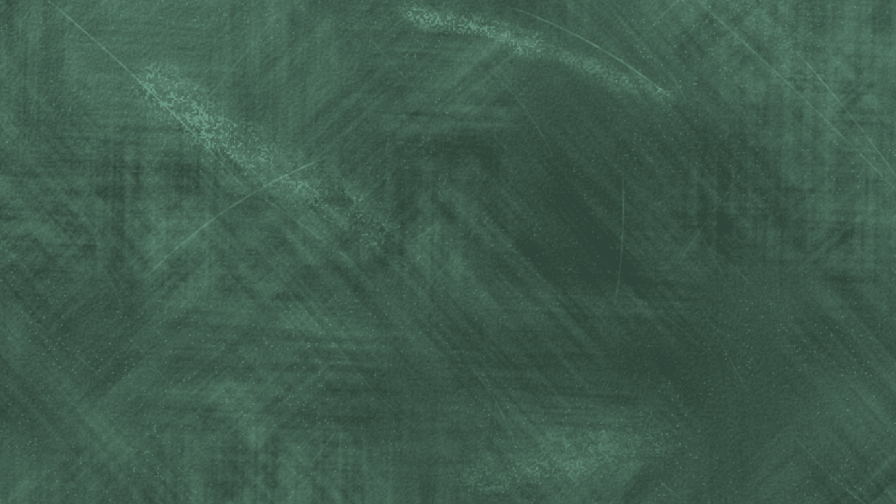
A Shadertoy shader for this texture:

```glsl
float hash(vec2 p) {
    vec3 q = fract(p.xyx * 0.1031);
    q += dot(q, q.yzx + 33.33);
    return fract((q.x + q.y) * q.z);
}

float noise(vec2 p) {
    vec2 i = floor(p), f = fract(p);
    f = f * f * (3.0 - 2.0 * f);
    return mix(mix(hash(i), hash(i + vec2(1, 0)), f.x),
               mix(hash(i + vec2(0, 1)), hash(i + vec2(1, 1)), f.x), f.y);
}

float fbm(vec2 p) {
    float sum = 0.0, amp = 0.5;
    for (int i = 0; i < 5; i++) {
        sum += amp * noise(p);
        p = mat2(1.6, 1.2, -1.2, 1.6) * p + 17.3;
        amp *= 0.5;
    }
    return sum / 0.97;
}

vec2 rotate(vec2 p, float a) {
    return vec2(cos(a) * p.x + sin(a) * p.y, cos(a) * p.y - sin(a) * p.x);
}

// Thin bowed line from a to b, fading at both ends
float scratch(vec2 p, vec2 a, vec2 b, float bow) {
    vec2 d = b - a;
    float h = clamp(dot(p - a, d) / dot(d, d), 0.0, 1.0);
    vec2 onCurve = a + d * h + vec2(-d.y, d.x) * bow * 4.0 * h * (1.0 - h);
    float fade = smoothstep(0.0, 0.15, h) * smoothstep(1.0, 0.85, h);
    float wear = 0.3 + 0.7 * noise(p * 60.0);
    return (1.0 - smoothstep(0.0, 0.0038, length(p - onCurve))) * fade * wear;
}

// Rubbed band with streaks along its length and gritty chalk on top
float smear(vec2 p, vec2 a, vec2 b, float width, float grit) {
    vec2 d = b - a;
    float h = clamp(dot(p - a, d) / dot(d, d), 0.0, 1.0);
    float r = length(p - a - d * h) / width + 0.9 * (fbm(p * 22.0) - 0.5);
    vec2 q = rotate(p, atan(d.y, d.x));
    float streaks = noise(q * vec2(9.0, 60.0)) * 0.6 + noise(q * vec2(20.0, 140.0)) * 0.4;
    float crumbs = smoothstep(0.45, 0.75, 0.5 * noise(p * 260.0) + 0.5 * fbm(q * vec2(22.0, 40.0)));
    return exp(-r * r) * (0.5 * streaks + grit * crumbs);
}

void mainImage(out vec4 fragColor, in vec2 fragCoord) {
    vec2 p = fragCoord / iResolution.y;

    // Cloudy board, darkest right of the centre
    float broad = smoothstep(0.05, 0.85, length((p - vec2(1.15, 0.40)) * vec2(0.7, 1.0)));
    float light = 0.10 + 0.20 * broad + 0.15 * smoothstep(0.6, 1.0, p.y);
    light += 0.42 * (fbm(p * 2.3 + 4.0) - 0.5) + 0.45 * (fbm(p * 6.0 + 31.0) - 0.5);

    // Wiping marks in four directions, fine across and long along
    for (int i = 0; i < 4; i++) {
        float k = float(i);
        vec2 q = rotate(p, -0.85 + 0.8 * k) + 9.0 * k;
        float patchy = smoothstep(0.35, 0.75, fbm(p * 3.5 + 21.0 * k));
        float streaks = noise(q * vec2(3.0, 24.0)) + noise(q * vec2(6.0, 70.0)) + noise(q * vec2(9.0, 150.0));
        light += 0.26 * patchy * (streaks - 1.35);
    }

    // Chalk smears
    light += smear(p, vec2(0.16, 0.86), vec2(0.46, 0.66), 0.040, 0.2) * 0.5;
    light += smear(p, vec2(0.31, 0.83), vec2(0.47, 0.71), 0.036, 1.1);
    light += smear(p, vec2(0.46, 0.73), vec2(0.74, 0.54), 0.042, 0.7) * 0.75;
    light += smear(p, vec2(0.82, 0.97), vec2(1.05, 0.92), 0.024, 0.8);
    light += smear(p, vec2(1.00, 0.93), vec2(1.32, 0.81), 0.022, 0.5) * 0.8;
    light += smear(p, vec2(1.45, 1.00), vec2(1.58, 0.87), 0.070, 0.5) * 0.65;
    light += smear(p, vec2(0.96, 0.05), vec2(1.29, 0.13), 0.055, 0.5) * 0.75;

    // Long scratches
    float lines = scratch(p, vec2(0.07, 1.02), vec2(0.50, 0.61), 0.02) * 1.2;
    lines += scratch(p, vec2(0.68, 0.70), vec2(0.27, 0.43), -0.06);
    lines += scratch(p, vec2(1.00, 0.99), vec2(1.35, 0.79), 0.05) * 1.3;
    lines += scratch(p, vec2(1.235, 0.66), vec2(1.217, 0.38), 0.03) * 0.7;
    lines += scratch(p, vec2(1.36, 1.02), vec2(1.80, 0.60), 0.01) * 0.8;
    lines += scratch(p, vec2(1.56, 0.92), vec2(1.84, 0.56), 0.02) * 1.1;

    // Scattered faint scratches, mostly falling to the right
    for (int i = 0; i < 32; i++) {
        float k = float(i);
        vec2 start = vec2(1.78 * hash(vec2(k, 3.1)), hash(vec2(k, 8.7)));
        float angle = (hash(vec2(k, 5.3)) < 0.65 ? -0.85 : 0.8) + 0.5 * (hash(vec2(k, 1.9)) - 0.5);
        float reach = 0.08 + 0.25 * hash(vec2(k, 6.4));
        vec2 end = start + reach * vec2(cos(angle), sin(angle));
        lines += scratch(p, start, end, 0.12 * (hash(vec2(k, 2.2)) - 0.5)) * (0.2 + 0.4 * hash(vec2(k, 7.5)));
    }
    light += 0.6 * lines;

    // Embossed grain, stronger towards the top left
    vec2 g = p * 230.0;
    float relief = noise(g) - noise(g + vec2(0.5, -0.7));
    light += relief * (0.15 + 0.12 * smoothstep(1.2, 0.0, length(p - vec2(0.0, 1.0))));
    light += 0.24 * (noise(p * 283.0 + 50.0) - 0.5);

    // Chalk dust specks, gathered in patches
    vec2 cell = floor(p * 190.0);
    vec2 centre = 0.35 + 0.3 * vec2(hash(cell + 11.0), hash(cell + 47.0));
    float speck = 1.0 - smoothstep(0.15, 0.6, length(fract(p * 190.0) - centre));
    light += 0.55 * speck * step(0.965, hash(cell + 83.0)) * smoothstep(0.2, 0.8, fbm(p * 6.0));

    vec3 board = vec3(0.200, 0.295, 0.250), chalk = vec3(0.340, 0.490, 0.415);
    fragColor = vec4(mix(board, chalk, clamp(light, -0.1, 1.5)), 1.0);
}
```
